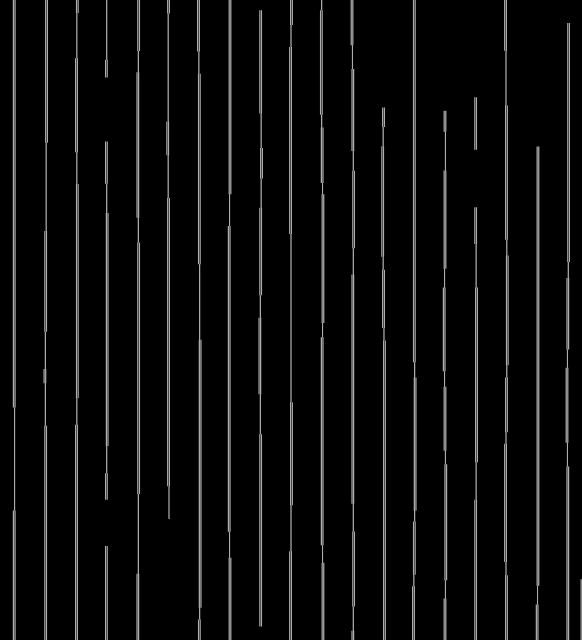
A WebGL 2 fragment shader for this pattern:

```glsl
#version 300 es
precision highp float;
// Nineteen thin double white pinstripes on black, with small sideways steps and breaks.

uniform vec2 u_resolution;
out vec4 fragColor;

const float LINE_WIDTH = 0.0014;
const float STEP = 0.00143;

// Breaks in the stripes: column, lower end, upper end.
const vec3 GAPS[11] = vec3[](
  vec3(3, 0.779, 0.879), vec3(3, 0.147, 0.219), vec3(5, 0, 0.189),
  vec3(8, 0.984, 1), vec3(8, 0, 0.021), vec3(12, 0.832, 1),
  vec3(14, 0.827, 1), vec3(15, 0.848, 1), vec3(15, 0.676, 0.766),
  vec3(17, 0.771, 1), vec3(18, 0.964, 1));

float hash(vec2 p) {
  return fract(sin(dot(p, vec2(127.1, 311.7))) * 43758.5);
}

// Slow vertical wander of one stripe, from -1 to 1.
float wander(float column, float y) {
  float t = y * 3.5 + hash(vec2(column, 9.0));
  float a = hash(vec2(column, floor(t)));
  float b = hash(vec2(column, floor(t) + 1.0));
  return mix(a, b, smoothstep(0.0, 1.0, fract(t))) * 2.0 - 1.0;
}

// Box-filtered coverage of a thin vertical line at distance d.
float thinLine(float d, float filterWidth) {
  float lo = max(d - 0.5 * LINE_WIDTH, -0.5 * filterWidth);
  float hi = min(d + 0.5 * LINE_WIDTH, 0.5 * filterWidth);
  return max(hi - lo, 0.0) / filterWidth;
}

bool isBroken(float column, float y) {
  for (int i = 0; i < GAPS.length(); i++) {
    vec3 gap = GAPS[i];
    if (column == gap.x && y >= gap.y && y <= gap.z) return true;
  }
  return false;
}

float stripes(vec2 uv, float filterWidth) {
  // Sliver entering at the lower right edge
  float light = uv.y < 0.095 ? thinLine(uv.x - 0.9985, filterWidth) : 0.0;

  float pitch = 0.05277;
  float column = floor((uv.x - 0.0258) / pitch + 0.5);
  if (isBroken(column, uv.y)) return light;

  // Quantized drift: a pair on each level, one line while changing level
  float drift = wander(column, uv.y) * 1.1;
  float level = floor(drift + 0.5);
  float offset = drift - level;
  float x = uv.x - 0.0258 - column * pitch - level * STEP;
  if (abs(offset) > 0.42)
    return light + thinLine(x - 0.5 * sign(offset) * STEP, filterWidth);
  return light + thinLine(x - STEP, filterWidth) + thinLine(x + STEP, filterWidth);
}

void main() {
  // Vertical samples soften the line ends and steps
  float light = 0.0;
  for (int i = 0; i < 4; i++) {
    vec2 point = gl_FragCoord.xy + vec2(0.0, (float(i) - 1.5) * 0.25);
    light += 0.25 * stripes(point / u_resolution, 1.2 / u_resolution.x);
  }
  fragColor = vec4(vec3(min(light, 1.0)), 1.0);
}
```
